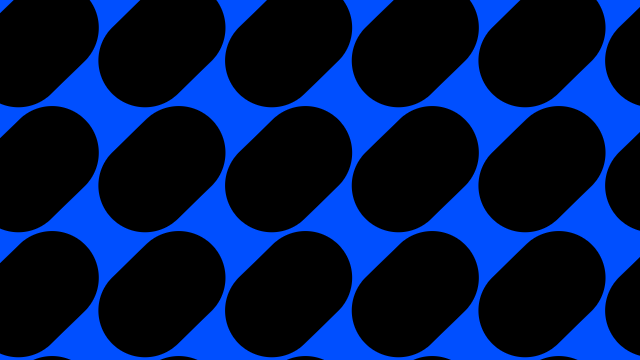
Write a Shadertoy shader that draws this pattern.

```glsl
#define PERIOD vec2(0.3519, 0.3472)    // spacing of the pills, in canvas heights
#define CENTER vec2(0.4498, 0.5301)    // middle of one pill
#define HALF_AXIS vec2(0.0468, 0.0456) // from the middle to a cap centre
#define RADIUS 0.1297
#define PILL_COLOR vec3(0.0)
#define GROUND_COLOR vec3(0.0, 0.31, 1.0)

float sdCapsule(vec2 p, vec2 axis, float radius) {
    float along = clamp(dot(p, axis) / dot(axis, axis), -1.0, 1.0);
    return length(p - axis * along) - radius;
}

// Nearest pill, including neighbours that reach across the cell edge
float sdPillGrid(vec2 p) {
    vec2 cell = (fract((p - CENTER) / PERIOD + 0.5) - 0.5) * PERIOD;
    float dist = 1e3;
    for (int y = -1; y <= 1; y++) {
        for (int x = -1; x <= 1; x++) {
            vec2 offset = vec2(x, y) * PERIOD;
            dist = min(dist, sdCapsule(cell - offset, HALF_AXIS, RADIUS));
        }
    }
    return dist;
}

void mainImage(out vec4 fragColor, in vec2 fragCoord) {
    vec2 uv = fragCoord / iResolution.y;

    // One-pixel soft edge
    float coverage = clamp(0.5 - sdPillGrid(uv) * iResolution.y, 0.0, 1.0);
    fragColor = vec4(mix(GROUND_COLOR, PILL_COLOR, coverage), 1.0);
}
```
